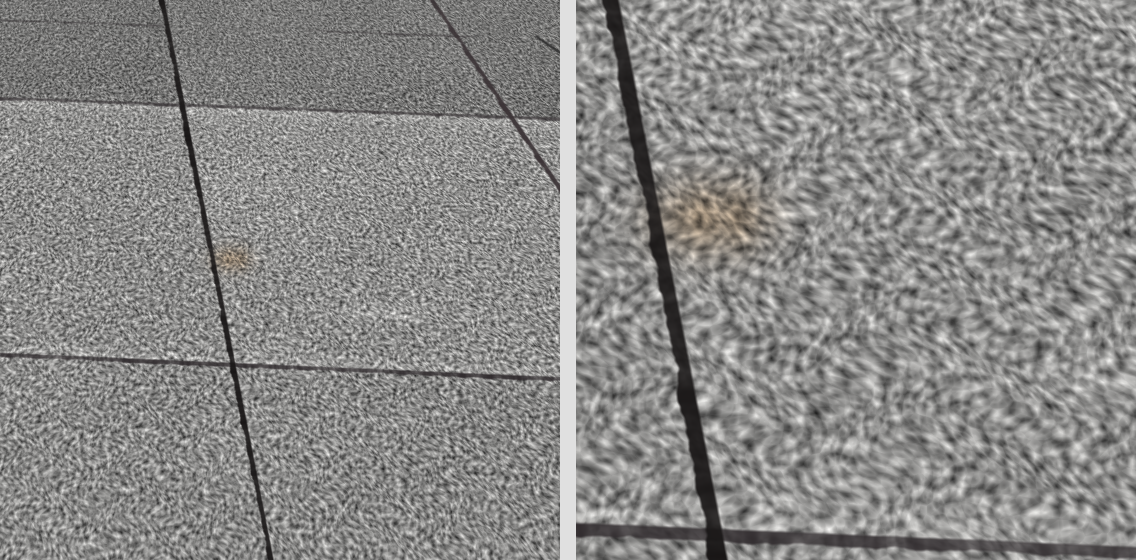
Left: the whole. Right: its middle third, enlarged.
Give the GLSL for this texture, as a Shadertoy shader.

```glsl
// Grainy grey concrete slabs receding in perspective, split by dark worn joints.

float hash(vec2 p) {
    vec3 q = fract(p.xyx * vec3(0.1031, 0.1030, 0.0973));
    q += dot(q, q.yzx + 33.33);
    return fract((q.x + q.y) * q.z);
}

// Cellular noise: distance to the nearest scattered point
float cells(vec2 p) {
    vec2 cell = floor(p), f = fract(p);
    float nearest = 2.0;
    for (int j = -1; j <= 1; j++)
    for (int i = -1; i <= 1; i++) {
        vec2 o = vec2(i, j), id = cell + o;
        vec2 toPoint = o + vec2(hash(id), hash(id + 71.7)) - f;
        nearest = min(nearest, dot(toPoint, toPoint));
    }
    return sqrt(nearest);
}

// Layered sines, roughly -1 to 1
float waves(vec2 p) {
    float sum = 0.0, gain = 0.5;
    for (int i = 0; i < 4; i++) {
        sum += gain * sin(p.x + 1.7 * sin(p.y)) * cos(p.y - 1.3 * sin(p.x * 0.8));
        p = mat2(1.5, 1.1, -1.1, 1.5) * p + 2.3;
        gain *= 0.6;
    }
    return sum;
}

float stroke(float d, float halfWidth) {
    float soft = 0.0006 + 0.8 / iResolution.y;
    return 1.0 - smoothstep(halfWidth - soft, halfWidth + soft, abs(d));
}

// Soft elliptical patch
float patchAt(vec2 p, vec2 size) {
    return exp(-dot(p / size, p / size));
}

void mainImage(out vec4 fragColor, in vec2 fragCoord) {
    vec2 uv = fragCoord / iResolution.xy;

    // Slab grid: columns fan out downwards, rows shrink towards the top
    float down = 1.0 - uv.y;
    float columnWidth = 0.482 + 0.485 * down;
    float column = (uv.x - 0.289 - 0.195 * down) / columnWidth;
    float level = uv.y + uv.x * (0.048 - 0.014 * uv.y);
    float row = 0.754 / (1.226 - level) - 0.877;
    float columnLine = round(column);
    float rowLine = clamp(round(row), 0.0, 2.0);

    // Signed distances to the nearest joints, with ragged edges
    float lean = 0.195 + 0.485 * columnLine;
    float across = (column - columnLine) * columnWidth * inversesqrt(1.0 + lean * lean);
    float above = level - (1.226 - 0.754 / (rowLine + 0.877));
    float ragX = waves(vec2(uv.y * 75.0, columnLine * 4.0 + 1.0));
    float ragY = waves(vec2(uv.x * 65.0, rowLine * 5.0 + 2.0));
    across += 0.0017 * ragX;
    above += 0.0013 * ragY;

    // Slab tone: the far rows are darker
    vec2 slab = vec2(floor(column), min(floor(row), 2.0));
    float far = smoothstep(-0.003, 0.003, level - 0.825);
    float tone = mix(0.55, 0.465, far) + 0.025 * (hash(slab + 9.0) - 0.5);
    tone += 0.02 * smoothstep(0.35, 0.8, level) * (1.0 - far);
    tone += 0.022 * waves(uv * vec2(9.0, 14.0)) + 0.012 * waves(uv * 45.0);

    // Wormy grain, finer and flatter with distance
    vec2 g = vec2(column * 92.0, uv.y * (72.0 + 62.0 * uv.y)) + 200.0;
    g.x += 0.5 * sin(g.y * 0.9 + 2.0 * sin(g.x * 0.31));
    float grain = cells(g) - cells(g * 1.13 + vec2(37.3, 91.7));
    grain += 0.45 * (cells(g * 1.9 + 13.0) - 0.45);
    tone += grain * mix(0.38, 0.25, smoothstep(0.65, 1.0, uv.y));

    // Pale dust beside the joints and two scuffs
    tone += 0.06 * exp(-abs(across) * 75.0) * (0.7 + 0.5 * ragX);
    tone += 0.09 * exp(-abs(above - 0.009) * 110.0) * (1.0 - min(rowLine, 1.0));
    tone += 0.07 * exp(-abs(above + 0.008) * 120.0) * (1.0 - abs(rowLine - 1.0));
    float scuff = patchAt(uv - vec2(0.68, 0.44), vec2(0.07, 0.014))
                + patchAt(uv - vec2(0.085, 0.066), vec2(0.022, 0.01));
    tone += 0.11 * scuff * (0.8 + 0.6 * waves(uv * vec2(40.0, 120.0)));

    vec3 color = tone * vec3(1.003, 1.0, 0.99);

    // Rust stain beside the main joint
    float rust = patchAt(uv - vec2(0.413, 0.537), vec2(0.033, 0.022));
    color = mix(color, color * vec3(0.96, 0.83, 0.68), rust * (0.75 + 0.4 * ragY));

    // Row joints: thinner and fainter with distance, the last one broken
    float worn = 0.85 + 0.3 * ragY;
    float unbroken = 1.0 - smoothstep(0.28, 0.31, uv.x)
                   + smoothstep(0.53, 0.57, uv.x) * (1.0 - smoothstep(0.83, 0.87, uv.x));
    float rowInk = mix(0.92, 0.55, rowLine * 0.5) * worn;
    rowInk *= rowLine > 1.5 ? unbroken : 1.0;
    float rowGap = stroke(above, 0.0036 - 0.0011 * rowLine + 0.0009 * ragY);
    color = mix(color, vec3(0.19, 0.17, 0.18), rowGap * clamp(rowInk, 0.0, 1.0));

    // Column joints: the main one is deepest
    float columnGap = stroke(across, 0.0046 - 0.0008 * columnLine + 0.0016 * ragX);
    vec3 gapColor = mix(vec3(0.10, 0.09, 0.09), vec3(0.23, 0.20, 0.21), columnLine);
    color = mix(color, gapColor, columnGap * (0.92 + 0.1 * ragX));

    // Short diagonal crack in the far corner
    float crack = stroke((uv.y - 0.935 + 0.67 * (uv.x - 0.957)) * 0.83 + 0.0008 * ragY, 0.0021);
    color = mix(color, vec3(0.17), 0.85 * crack * smoothstep(0.953, 0.961, uv.x));

    fragColor = vec4(clamp(color, 0.0, 1.0), 1.0);
}
```
